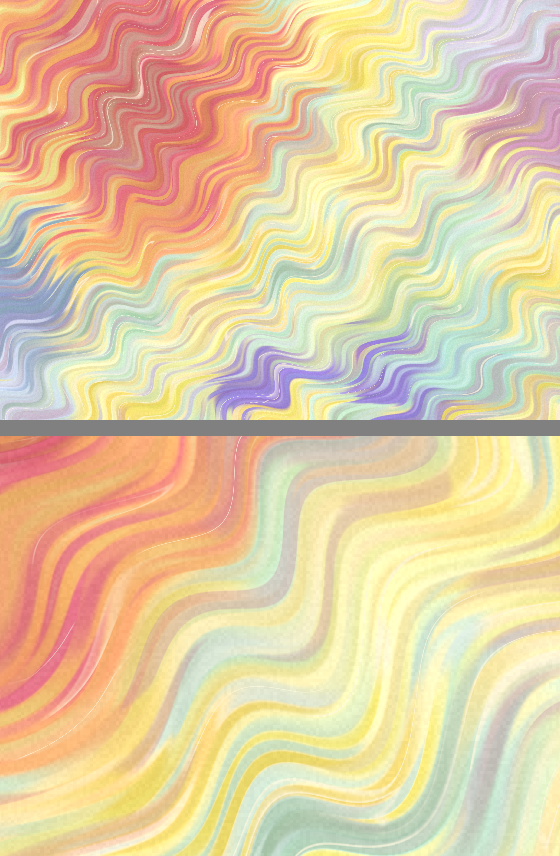
Top, the full canvas; bottom, a detail of the centre.
A WebGL 1 fragment shader for this background:

```glsl
precision highp float;
// Silky wavy brush strokes climbing diagonally over soft pastel colour regions.
// A sine-bent frame carries stretched, smoothly blended cellular noise; its
// tones feather the region borders, tint the bristles and trace pale hairlines.

uniform vec2 u_resolution;

const vec2 FLOW = vec2(0.79, 0.613);     // mean stroke direction
const vec2 SIDE = vec2(-0.613, 0.79);    // perpendicular to it

vec3 hash3(vec2 cell) {
  vec3 q = fract(cell.xyx * vec3(0.1031, 0.1030, 0.0973));
  q += dot(q, q.yxz + 33.33);
  return fract((q.xxy + q.yzz) * q.zyx);
}

// Smooth cellular noise: three random tones per cell, blended by distance.
vec3 cellTones(vec2 q) {
  vec2 cell = floor(q);
  vec2 local = q - cell;
  vec3 sum = vec3(0.0);
  float total = 0.0;
  for (int j = -1; j <= 1; j++) {
    for (int i = -1; i <= 1; i++) {
      vec2 o = vec2(float(i), float(j));
      vec2 d = o + hash3(cell + o + 200.0).xy - local;
      float weight = exp(-7.0 * dot(d, d));
      sum += weight * hash3(cell + o + 357.0);
      total += weight;
    }
  }
  return sum / total;
}

// Stroke coordinates: x runs along the flow, y crosses the bent strokes.
vec2 bendFlow(vec2 p) {
  float along = dot(p, FLOW);
  float across = dot(p, SIDE);
  float phase = 36.0 * along + 6.0 * across
              + 1.2 * sin(8.0 * across + 5.0 * along) + 0.6 * sin(15.0 * along - 11.0 * across);
  float height = 0.023 + 0.006 * sin(7.0 * along - 10.0 * across);
  float drift = 0.020 * sin(7.0 * along + 4.0 * across);
  return vec2(along, across - height * sin(phase) - drift);
}

vec3 ramp(vec3 a, vec3 b, vec3 c, vec3 d, float t) {
  float s = clamp(t, 0.0, 1.0) * 3.0;
  vec3 col = mix(a, b, smoothstep(0.0, 1.0, s));
  col = mix(col, c, smoothstep(1.0, 2.0, s));
  return mix(col, d, smoothstep(2.0, 3.0, s));
}

float patchMask(vec2 p, vec2 centre, vec2 radius) {
  return 1.0 - smoothstep(0.45, 1.0, length((p - centre) / radius));
}

// Yellow, cream, aqua and green bands from layered sines.
vec3 meadow(vec2 p, float jitter) {
  float along = dot(p, FLOW);
  float across = dot(p, SIDE);
  float t = 0.42 + 0.22 * sin(18.0 * across + 2.0 * sin(6.0 * along))
          + 0.20 * sin(15.0 * along - 8.0 * across + 1.0) + jitter;
  return ramp(vec3(0.98, 0.88, 0.46), vec3(0.98, 0.93, 0.67),
              vec3(0.81, 0.90, 0.80), vec3(0.69, 0.83, 0.73), t);
}

// Peach to orange to crimson, with a brown heart.
vec3 embers(float heat) {
  return ramp(vec3(0.98, 0.86, 0.60), vec3(0.96, 0.68, 0.45),
              vec3(0.85, 0.41, 0.45), vec3(0.78, 0.57, 0.49), heat);
}

vec3 regions(vec2 p, vec3 broad, vec3 streak) {
  vec3 col = meadow(p, 0.8 * streak.x + 0.15 * (broad.y - 0.5));
  // cool lower right and violet lower edge
  col = mix(col, vec3(0.68, 0.86, 0.83), 0.75 * patchMask(p, vec2(1.08, 0.18), vec2(0.42, 0.20)));
  float violet = patchMask(p, vec2(0.74, 0.04), vec2(0.48, 0.21));
  col = mix(col, vec3(0.60, 0.52, 0.82), violet * smoothstep(0.3, 0.6, broad.z + streak.z));
  // mauve and lavender upper right
  col = mix(col, vec3(0.78, 0.59, 0.70), patchMask(p, vec2(1.33, 0.78), vec2(0.29, 0.32)));
  col = mix(col, vec3(0.83, 0.81, 0.87), patchMask(p, vec2(1.17, 0.96), vec2(0.19, 0.20)));
  // slate lower left, paling into the corner
  col = mix(col, vec3(0.58, 0.64, 0.76), patchMask(p, vec2(0.0, 0.25), vec2(0.22, 0.24)));
  col = mix(col, vec3(0.83, 0.85, 0.92), patchMask(p, vec2(0.0), vec2(0.16)));
  // warm upper left
  float heat = 1.0 - length((p - vec2(0.33, 0.77)) * vec2(1.0, 0.8)) / 0.39;
  vec3 warm = embers(1.08 * heat + 0.06 + 0.9 * streak.z + 0.2 * (broad.y - 0.5));
  return mix(col, warm, smoothstep(0.0, 0.22, heat));
}

void main() {
  vec2 p = gl_FragCoord.xy / u_resolution.y;
  vec2 flow = bendFlow(p);

  // strokes at three widths, and a separate set for the hairlines
  vec3 broad = cellTones(flow * vec2(4.0, 13.0));
  vec3 mid = cellTones(flow * vec2(7.0, 42.0) + 31.0);
  vec3 fine = cellTones(flow * vec2(8.5, 105.0) + 73.0);
  vec3 wisp = cellTones(flow * vec2(7.5, 72.0) + 117.0);
  vec3 streak = 0.45 * mid + 0.55 * fine - 0.5;

  // region colours, feathered along the strokes
  vec2 drag = FLOW * (0.10 * (broad.z - 0.5) + 0.34 * streak.x)
            + SIDE * (0.10 * (broad.x - 0.5) + 0.10 * streak.y);
  vec3 col = regions(FLOW * flow.x + SIDE * flow.y + drag, broad, streak);

  // bristle tint and rosy accents
  col += 0.07 * (fine - 0.5) + 0.16 * streak.z + 0.015;
  float accent = smoothstep(0.55, 0.75, wisp.z) * smoothstep(0.5, 0.65, broad.y);
  col = mix(col, vec3(0.78, 0.56, 0.66), 0.35 * accent);

  // short, sharp pale hairlines in loose bundles
  float hairline = 1.0 - smoothstep(0.01, 0.075, abs(wisp.y - 0.5));
  hairline *= smoothstep(0.42, 0.62, wisp.x) * smoothstep(0.3, 0.55, broad.x);
  col = mix(col, vec3(1.0, 0.97, 0.87), 0.7 * hairline);

  // paper grain
  col += 0.035 * (hash3(floor(p * 384.0)).x - 0.5);
  gl_FragColor = vec4(clamp(col, 0.0, 1.0), 1.0);
}
```
